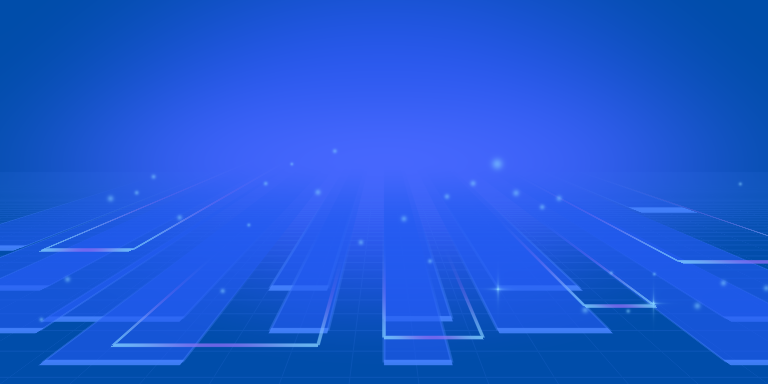
A Shadertoy shader for this background:

```glsl
// A blue digital floor under a glowing horizon: translucent strips and neon frames
// recede to one vanishing point. Each is projected along its rays to its front row,
// so a simple interval test draws it; hashed sparks float above.
#define VANISH vec2(1.0, 0.727)
#define HORIZON 0.552
#define GLOW_POS vec2(1.0, 0.575)
#define STRIP_ALPHA 0.62
#define LIP_HEIGHT 0.014
#define FRAME_WIDTH 0.0046
#define GRID_ALPHA 0.17
#define SPARK_COUNT 28

const vec3 DEEP = vec3(0.0, 0.30, 0.665);
const vec3 AZURE = vec3(0.15, 0.34, 0.92);
const vec3 GLOW = vec3(0.285, 0.41, 1.0);
const vec3 STRIP = vec3(0.135, 0.355, 0.945);
const vec3 LIP = vec3(0.28, 0.52, 1.0);
const vec3 VIOLET = vec3(0.52, 0.42, 0.95);
const vec3 CYAN = vec3(0.50, 0.80, 1.0);

// Left end, right end and height of each front edge, in canvas heights
const vec3 STRIPS[14] = vec3[14](
    vec3(-0.20, 0.052, 0.354), vec3(1.654, 1.797, 0.453),
    vec3(-0.20, 0.117, 0.25), vec3(0.703, 0.854, 0.25),
    vec3(1.297, 1.51, 0.25), vec3(1.0, 1.177, 0.17),
    vec3(0.117, 0.474, 0.169), vec3(1.893, 2.3, 0.169),
    vec3(-0.30, 0.104, 0.139), vec3(0.703, 0.854, 0.139),
    vec3(1.297, 1.589, 0.139), vec3(0.11, 0.474, 0.056),
    vec3(1.0, 1.177, 0.056), vec3(1.893, 2.3, 0.056));
const vec3 FRAMES[5] = vec3[5](
    vec3(0.11, 0.344, 0.349), vec3(0.294, 0.828, 0.101),
    vec3(1.0, 1.258, 0.121), vec3(1.523, 1.706, 0.203),
    vec3(1.77, 2.2, 0.318));

float hash(float n) { return fract(sin(n * 91.7) * 4375.5); }

float line(float d, float halfWidth, float aa) {
    return 1.0 - smoothstep(halfWidth - aa, halfWidth + aa, abs(d));
}

// Scale that carries a point along its ray to the given row
float rayScale(vec2 p, float row) {
    return (VANISH.y - row) / max(VANISH.y - p.y, 0.02);
}

vec3 backdrop(vec2 p) {
    vec2 q = p - GLOW_POS;
    float halo = length(q / vec2(1.12, q.y > 0.0 ? 0.76 : 0.55));
    vec3 col = mix(DEEP, AZURE, 1.0 - smoothstep(0.28, 1.0, halo));
    vec2 core = q / vec2(0.68, q.y > 0.0 ? 0.20 : 0.16);
    return mix(col, GLOW, 0.92 * exp(-dot(core, core)));
}

float floorGrid(vec2 p, float aa) {
    float below = HORIZON - p.y;
    float depth = 1.0 / max(below + 0.045, 0.03);
    float rowGap = 0.23 / (depth * depth);
    float rows = line((fract(depth / 0.23) - 0.5) * rowGap, 0.0012, aa);
    float drop = VANISH.y - p.y;
    float ray = (p.x - VANISH.x) / max(drop, 0.02);
    float rays = line((fract(ray / 0.25) - 0.5) * 0.25 * drop, 0.0012, aa);
    return max(rows, rays * 0.8) * smoothstep(0.0, 0.12, below);
}

vec3 addStrip(vec3 col, vec2 p, vec3 s, float aa) {
    float k = rayScale(p, s.z);
    float x = VANISH.x + (p.x - VANISH.x) * k;
    float soft = aa * k;
    float inside = smoothstep(s.x - soft, s.x + soft, x)
                 * (1.0 - smoothstep(s.y - soft, s.y + soft, x));
    float front = smoothstep(s.z - aa, s.z + aa, p.y);
    float fade = 1.0 - smoothstep(0.34, 0.58, p.y);
    col = mix(col, STRIP, inside * front * fade * STRIP_ALPHA);
    float rim = max(line((x - s.x) / k, 0.004, aa), line((x - s.y) / k, 0.004, aa));
    float rimFade = 1.0 - smoothstep(0.0, 0.3, p.y - s.z);
    col = mix(col, LIP, rim * front * rimFade * fade * 0.4);
    float lip = line(p.y - s.z, 0.5 * LIP_HEIGHT, aa);
    return mix(col, LIP, lip * inside * 0.85);
}

vec3 addFrame(vec3 col, vec2 p, vec3 f, float aa) {
    float k = rayScale(p, f.z);
    float x = VANISH.x + (p.x - VANISH.x) * k;
    float sides = max(line((x - f.x) / k, FRAME_WIDTH, aa),
                      line((x - f.y) / k, FRAME_WIDTH, aa));
    float rise = p.y - f.z;
    sides *= smoothstep(-aa, aa, rise) * (1.0 - smoothstep(0.0, 0.24, rise));
    float base = line(rise, FRAME_WIDTH, aa) * step(f.x, x) * step(x, f.y);
    float along = (x - f.x) / (f.y - f.x);
    vec3 neon = mix(VIOLET, CYAN, 0.5 + 0.5 * cos(6.283 * along + 22.0 * rise));
    return mix(col, neon, max(sides * 0.68, base * 0.8));
}

float glint(vec2 q) {
    q = abs(q);
    return exp(-q.x * 350.0 - q.y * 60.0) + exp(-q.y * 350.0 - q.x * 70.0);
}

float sparks(vec2 p) {
    float light = 0.0;
    for (int i = 0; i < SPARK_COUNT; i++) {
        float n = float(i) + 1.0;
        float x = 2.0 * fract(n * 0.618 + 0.11);
        float y = 0.24 + 0.38 * hash(n) - 0.10 * abs(x - 1.0);
        float r = mix(0.004, 0.009, hash(n + 40.0));
        vec2 q = (p - vec2(x, y)) / r;
        light += 0.5 * exp(-dot(q, q));
    }
    return light;
}

void mainImage(out vec4 fragColor, in vec2 fragCoord) {
    vec2 p = fragCoord / iResolution.xy * vec2(2.0, 1.0);
    float aa = 0.75 / iResolution.y;
    vec3 col = backdrop(p);
    // Floor, with a faint haze along the outer horizon
    float ground = 1.0 - smoothstep(HORIZON - aa, HORIZON + aa, p.y);
    float haze = smoothstep(0.3, HORIZON, p.y) * smoothstep(0.2, 0.9, abs(p.x - 1.0));
    col = mix(col, LIP, 0.09 * ground * haze);
    col = mix(col, LIP, floorGrid(p, aa) * GRID_ALPHA);
    for (int i = 0; i < 14; i++) col = addStrip(col, p, STRIPS[i], aa);
    for (int i = 0; i < 5; i++) col = addFrame(col, p, FRAMES[i], aa);
    // Floating lights
    vec2 orb = (p - vec2(1.295, 0.573)) / 0.014;
    float light = sparks(p) + 0.6 * exp(-dot(orb, orb));
    light += 0.8 * (glint(p - vec2(1.297, 0.247)) + glint(p - vec2(1.702, 0.21)));
    fragColor = vec4(mix(col, CYAN, clamp(light, 0.0, 1.0)), 1.0);
}
```
